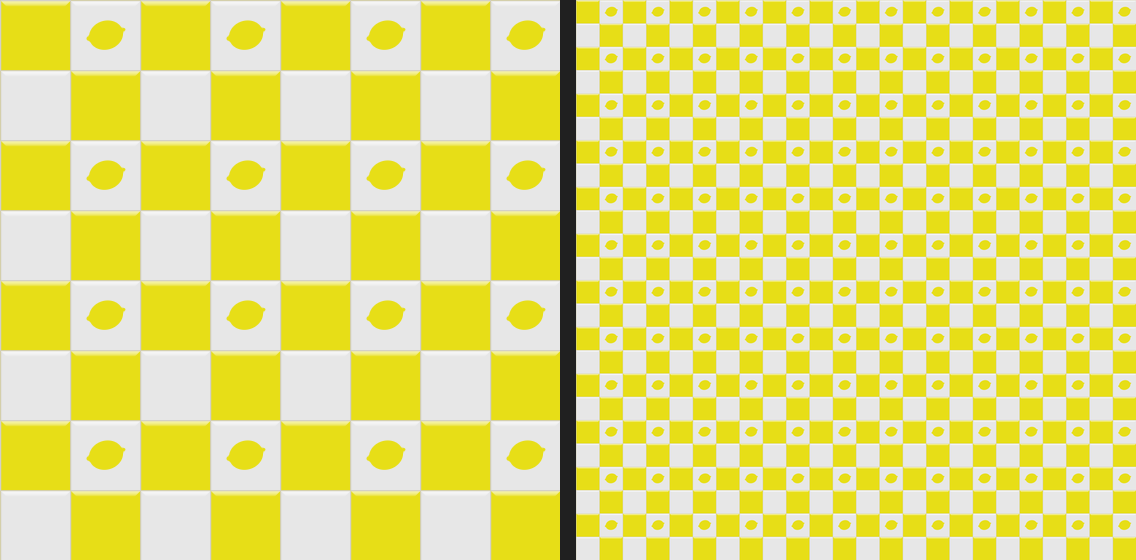
Left: one tile. Right: repeated 3 by 3.
A WebGL 2 fragment shader for this pattern:

```glsl
#version 300 es
precision highp float;
// Glossy checkerboard of yellow and pale tiles with thin grout lines.
// Every tile has a lit top bevel; each pale tile in alternate rows holds
// a lemon built from a tilted ellipse blended with two small tips.

#define TILES 8.0            // tiles across and down, even so that it wraps
#define GROUT_WIDTH 0.016    // all sizes below are in tile units
#define GROUT_SHIFT 0.01     // grout offset to the right and downward
#define BEVEL_DEPTH 0.085
#define BEVEL_GLOSS 0.62
#define LEMON_CENTER vec2(0.505, 0.508)
#define LEMON_RADII vec2(0.246, 0.206)
#define LEMON_TILT 0.31
#define YELLOW vec3(0.905, 0.872, 0.09)
#define PALE vec3(0.906)
#define GROUT vec3(0.82, 0.80, 0.76)

uniform vec2 u_resolution;
out vec4 fragColor;

// Antialiased coverage of the inside of a distance field
float coverage(float dist, float pixel) {
    return clamp(0.5 - dist / pixel, 0.0, 1.0);
}

float smoothUnion(float a, float b, float k) {
    float h = max(k - abs(a - b), 0.0) / k;
    return min(a, b) - 0.25 * k * h * h;
}

// Approximate distance to an ellipse, scaled by its gradient
float ellipseDistance(vec2 p, vec2 radii) {
    float k = length(p / radii);
    float gradient = length(p / (radii * radii));
    return k * (k - 1.0) / max(gradient, 0.001);
}

float lemonDistance(vec2 p) {
    float c = cos(LEMON_TILT), s = sin(LEMON_TILT);
    vec2 tilted = vec2(c * p.x + s * p.y, c * p.y - s * p.x);
    float body = ellipseDistance(tilted, LEMON_RADII);
    float stemTip = length(p - vec2(-0.254, -0.05)) - 0.024;
    float blossomTip = length(p - vec2(0.257, 0.081)) - 0.019;
    return smoothUnion(smoothUnion(body, stemTip, 0.05), blossomTip, 0.05);
}

// Strength of the light on the trapezoid along the top edge
float bevelLight(vec2 p, float pixel) {
    float depth = 1.0 - p.y;
    float side = min(p.x, 1.0 - p.x);
    float fade = clamp(depth / BEVEL_DEPTH, 0.0, 1.0);
    float miter = coverage((depth - side) * 0.7071, pixel);
    return BEVEL_GLOSS * (1.0 - fade * fade) * miter;
}

void main() {
    vec2 uv = gl_FragCoord.xy / u_resolution;
    float pixel = TILES / min(u_resolution.x, u_resolution.y);

    // Cell parity and position inside the tile
    vec2 grid = uv * TILES + vec2(-GROUT_SHIFT, GROUT_SHIFT);
    vec2 parity = mod(floor(grid), 2.0);
    vec2 p = fract(grid);

    // Checker colours
    bool isYellow = parity.x != parity.y;
    vec3 color = isYellow ? YELLOW : PALE;

    // Lemon on pale tiles of odd rows
    float hasLemon = parity.x * parity.y;
    float lemon = coverage(lemonDistance(p - LEMON_CENTER), pixel);
    color = mix(color, YELLOW, lemon * hasLemon);

    // Top bevel highlight
    color = mix(color, vec3(1.0), bevelLight(p, pixel));

    // Grout lines
    vec2 edge = min(p, 1.0 - p);
    float line = coverage(min(edge.x, edge.y) - 0.5 * GROUT_WIDTH, pixel);
    color = mix(color, GROUT, line);

    fragColor = vec4(color, 1.0);
}
```
